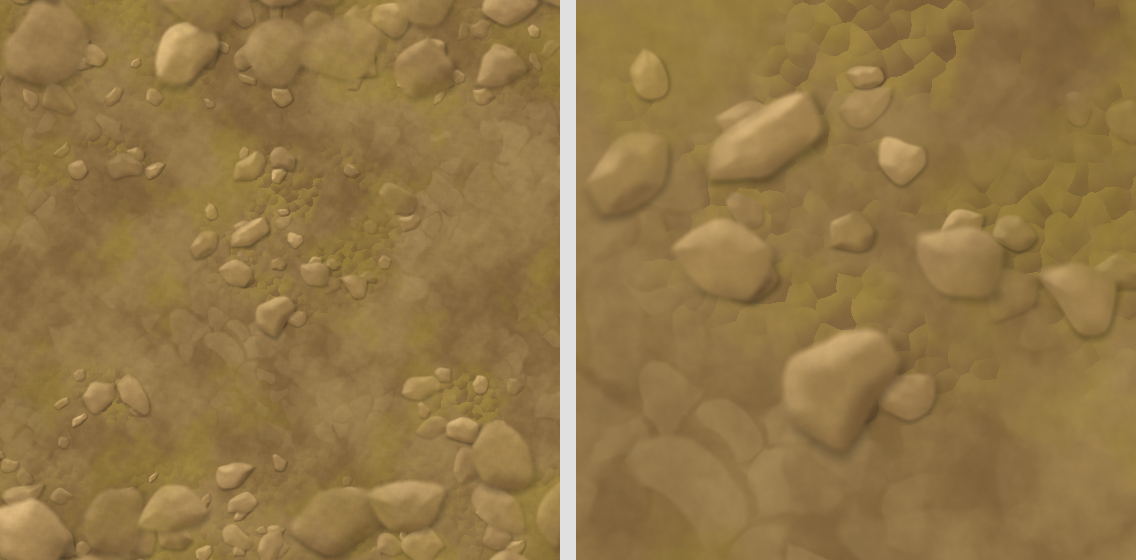
Left: the whole. Right: its middle third, enlarged.
Reproduce this texture procedurally as a WebGL 1 fragment shader.

```glsl
precision highp float;
// Worn dirt path: rows of large lit stones along the top and bottom, a mossy cluster
// of small stones in the middle, faint flat cobbles elsewhere. Warped cellular noise
// makes cobbles and chips; jittered rounded polygons make the raised stones.
uniform vec2 u_resolution;

const vec3 EARTH = vec3(0.515, 0.40, 0.235);
const vec3 DUST  = vec3(0.58, 0.47, 0.285);
const vec3 MOSS  = vec3(0.575, 0.485, 0.21);
const vec3 SHADE = vec3(0.42, 0.315, 0.185);
const vec3 COBBLE = vec3(0.645, 0.535, 0.345);
const vec3 STONE = vec3(0.645, 0.515, 0.33);
const vec3 LIT   = vec3(0.87, 0.73, 0.50);
const vec2 LIGHT = vec2(-0.58, 0.81);   // direction towards the light
const float EDGE = 0.13;                // edge softness, in stone radii
const float WARP = 0.065;               // bending of outlines, in cells
const float SHADOW = 0.36;              // strength of contact shadows
const float GRAIN = 0.026;              // strength of fine surface grain

float hash(vec2 p) {
  return fract(sin(dot(p, vec2(127.1, 311.7))) * 43758.5);
}

mat2 turn(float a) {
  return mat2(cos(a), sin(a), -sin(a), cos(a));
}

// Layered, warped sines: irregular mottling of roughly -1 to 1
float mottle(vec2 p) {
  float sum = 0.0, amp = 0.55;
  for (int i = 0; i < 5; i++) {
    sum += amp * sin(p.x + 1.7 * sin(p.y * 0.9 + 0.6 * sin(p.x * 0.7)));
    p = turn(1.13) * p * 1.83 + vec2(2.7, 5.1);
    amp *= 0.62;
  }
  return sum;
}

vec2 bend(vec2 p) {
  return p + WARP * vec2(sin(p.y * 4.1 + 2.0 * sin(p.x * 1.7)), sin(p.x * 4.6 + 2.0 * sin(p.y * 1.9)));
}

float blob(vec2 p, vec2 centre, vec2 size) {
  return 1.0 - smoothstep(0.5, 1.1, length((p - centre) / size));
}

// Weights of the zones: x = stone bands, y = pebble clusters, z = open path
vec3 zones(vec2 p) {
  float band = smoothstep(0.27, 0.36, abs(p.y - 0.5));
  float cluster = blob(p, vec2(0.54, 0.59), vec2(0.21, 0.19));
  cluster = max(cluster, blob(p, vec2(0.17, 0.29), vec2(0.12, 0.07)));
  cluster = max(cluster, blob(p, vec2(0.82, 0.28), vec2(0.12, 0.07)));
  cluster = max(cluster, blob(p, vec2(0.16, 0.71), vec2(0.14, 0.06)));
  return vec3(band, cluster, (1.0 - band) * (1.0 - cluster));
}

// Cellular noise: xy = offset from the cell point, z = distance to the border, w = cell hash
vec4 cellular(vec2 p) {
  vec2 home = floor(p), offset = vec2(0.0);
  float near = 9.0, next = 9.0, id = 0.0;
  for (int j = -1; j <= 1; j++) {
    for (int i = -1; i <= 1; i++) {
      vec2 cell = home + vec2(float(i), float(j));
      vec2 o = p - cell - vec2(hash(cell), hash(cell + 17.3));
      float d = length(o);
      next = min(next, max(near, d));
      if (d < near) { near = d; offset = o; id = hash(cell + 31.7); }
    }
  }
  return vec4(offset, next - near, id);
}

// Flat cobbles: pale patches of uneven strength between darker gaps
vec3 pave(vec3 ground, vec2 p, float cells, float amount) {
  vec4 c = cellular(bend(bend(p * cells)));
  float patch_ = smoothstep(0.04, 0.2, c.z + 0.03 * mottle(p * cells * 5.0));
  float tone = c.w + 0.25 * dot(c.xy, LIGHT);
  return mix(ground, mix(EARTH, COBBLE, tone), amount * patch_ * smoothstep(0.2, 0.6, c.w));
}

// Rounded polygon: xy = outward normal, z = distance (1 on the outline)
vec3 pebble(vec2 q, vec2 id) {
  vec2 normal = vec2(0.0);
  float total = 0.0001;
  for (int i = 0; i < 5; i++) {
    float n = float(i);
    float r = hash(id + n * 3.7);
    float a = n * 1.2566 + 0.5 * r + 6.28 * hash(id + 9.1);
    vec2 facing = vec2(cos(a), sin(a));
    float w = pow(max(dot(q, facing) * (0.88 + 0.3 * r), 0.0) + 0.001, 7.0);
    normal += facing * w;
    total += w;
  }
  return vec3(normal / total, mix(length(q), pow(total, 0.143), 0.7));
}

// One layer of raised stones over the ground; density gives the share per zone
vec3 scatter(vec3 ground, vec3 dirt, vec2 p, float cells, vec3 density) {
  vec2 spot = bend(p * cells);
  vec2 home = floor(spot);
  float rough = mottle(p * cells * 3.2);
  float sunk = smoothstep(-0.2, 0.9, mottle(p * cells * 1.3 + 8.0));
  float pixel = cells / u_resolution.y;
  for (int j = -1; j <= 1; j++) {
    for (int i = -1; i <= 1; i++) {
      vec2 cell = home + vec2(float(i), float(j));
      vec2 id = cell + cells * 1.37;
      vec2 centre = cell + 0.25 + 0.5 * vec2(hash(id), hash(id + 17.3));
      float present = step(hash(id + 31.7), dot(zones(centre / cells), density));
      float radius = mix(0.3, 0.53, hash(id + 5.9));
      vec2 size = radius * vec2(1.1, mix(0.65, 1.0, hash(id + 41.3)));
      mat2 spin = turn(2.4 * (hash(id + 23.5) - 0.5));
      vec3 s = pebble(spin * (spot - centre) / size, id);
      float d = s.z + 0.04 * rough;
      float facing = dot((s.xy / size * radius) * spin, LIGHT);
      float worn = mix(0.35, 1.0, hash(id + 83.7));

      // Contact shadow on the side away from the light
      float shadow = (1.0 - smoothstep(0.9, 1.28, d)) * smoothstep(-0.4, 0.8, -facing);
      ground *= 1.0 - SHADOW * worn * shadow * present;

      // Domed body that fades into dirt where it is worn or sunk
      float soft = max(EDGE, 1.5 * pixel / radius);
      float body = 1.0 - smoothstep(1.0 - soft, 1.0 + soft * 0.5, d);
      float tone = 0.56 + 0.3 * (hash(id + 61.1) - 0.5) + 0.08 * rough;
      tone += 0.46 * facing * smoothstep(0.1, 1.0, d);
      vec3 hue = mix(STONE, MOSS, 0.5 * hash(id + 71.9) * hash(id + 3.3));
      vec3 stone = mix(mix(SHADE, hue, smoothstep(-0.1, 0.5, tone)), LIT, smoothstep(0.5, 1.05, tone));
      stone = mix(dirt, stone, worn * (1.0 - 0.6 * sunk * smoothstep(0.4, 1.0, d)));
      ground = mix(ground, stone, body * present);
    }
  }
  return ground;
}

void main() {
  vec2 p = gl_FragCoord.xy / u_resolution.y;
  vec3 zone = zones(p);

  // Earth with dusty and mossy patches
  float patches = mottle(p * 13.0 + 4.0);
  float moss = smoothstep(0.1, 1.1, mottle(p * 17.0 + 21.0) + 0.35 * (zone.x + zone.y));
  vec3 dirt = mix(EARTH, DUST, smoothstep(-0.9, 0.9, patches + 0.5 * mottle(p * 60.0)));
  dirt = mix(dirt, MOSS, 0.6 * moss);

  // Flat cobbles of two sizes, fading in and out along the path
  float bare = mix(0.35, 1.0, zone.z) * smoothstep(-0.9, 0.5, mottle(p * 9.0 + 40.0));
  vec3 color = pave(pave(dirt, p, 29.0, 0.55 * bare), p + 0.37, 16.0, 0.6 * bare);

  // Mossy chips among the clusters and bands
  vec4 chip = cellular(bend(p * 72.0));
  float chips = (0.8 * zone.y + 0.35 * zone.x) * smoothstep(-0.5, 0.5, mottle(p * 30.0));
  float fleck = chip.w - 0.5 + 0.7 * dot(chip.xy, LIGHT);
  color = mix(color, mix(SHADE, MOSS * 1.12, smoothstep(-0.7, 0.45, fleck)), 0.6 * chips);

  // Raised stones from small to large
  color = scatter(color, dirt, p, 31.0, vec3(0.16, 0.25, 0.0));
  color = scatter(color, dirt, p, 15.0, vec3(0.3, 0.6, 0.0));
  color = scatter(color, dirt, p, 7.3, vec3(0.75, 0.0, 0.0));

  // Thin moss film and fine grain over everything
  color = mix(color, MOSS, 0.14 * moss);
  color *= 1.0 + GRAIN * mottle(p * 170.0) + 0.045 * patches;
  gl_FragColor = vec4(color, 1.0);
}
```
